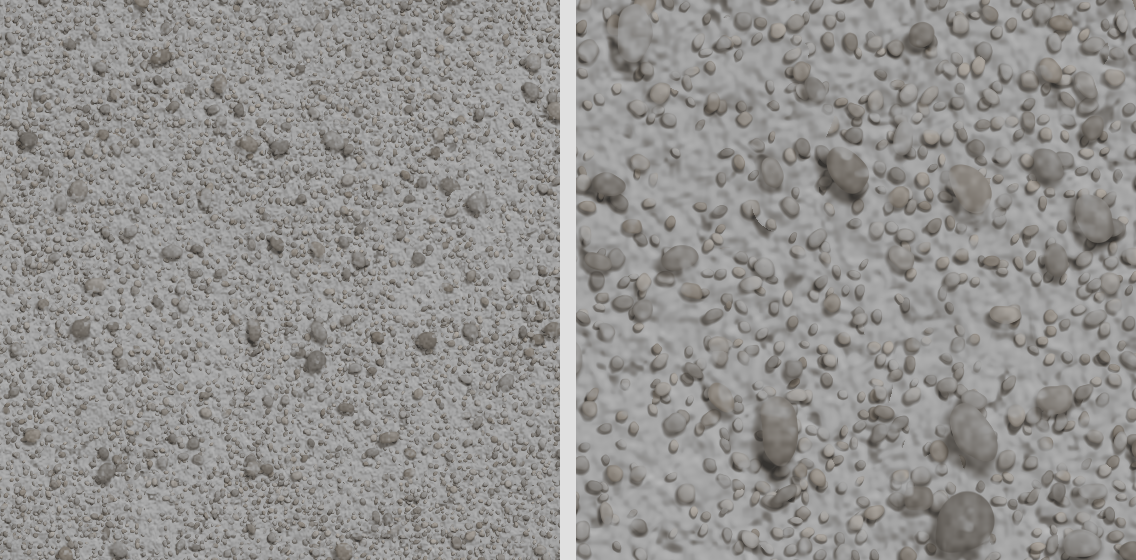
Left, the full canvas; right, a detail of the centre.
Give the GLSL for this texture, as a Shadertoy shader.

```glsl
// Weathered concrete: pale rough mortar with exposed rounded gravel.

const vec2 LIGHT_DIR = vec2(0.5, 0.866);

float hash(vec2 p) {
    vec3 q = fract(p.xyx * 0.1031);
    q += dot(q, q.yzx + 33.33);
    return fract((q.x + q.y) * q.z);
}

float noise(vec2 p) {
    vec2 i = floor(p), f = fract(p);
    f = f * f * (3.0 - 2.0 * f);
    return mix(mix(hash(i), hash(i + vec2(1, 0)), f.x),
               mix(hash(i + vec2(0, 1)), hash(i + vec2(1, 1)), f.x), f.y);
}

// Height of the crumbly mortar, in three octaves
float mortarHeight(vec2 uv) {
    vec2 warped = uv + 0.006 * vec2(noise(uv * 70.0), noise(uv * 70.0 + 40.0));
    return 0.5 * noise(warped * 58.0)
         + 0.35 * noise(warped * 117.0 + 17.0)
         + 0.28 * noise(warped * 235.0 + 53.0);
}

// Lays one size of gravel over the surface; surface = (tone, warmth)
void addGravel(inout vec2 surface, vec2 uv, float cells, float density, float darkness) {
    vec2 p = uv * cells + cells * 0.37;
    float pixel = cells / iResolution.y;
    float nearest = 10.0, shadow = 0.0, edge = 0.1;
    vec2 stone = vec2(0.0);
    float clumping = 0.45 + 1.1 * noise(uv * 11.0 + cells);

    for (int y = -1; y <= 1; y++)
    for (int x = -1; x <= 1; x++) {
        vec2 id = floor(p) + vec2(x, y);
        if (hash(id + cells) > density * clumping) continue;

        // Random place, size, direction and outline
        vec2 jitter = vec2(hash(id + 11.3), hash(id + 27.7)) - 0.5;
        vec2 offset = p - id - 0.5 - 0.7 * jitter;
        float radius = mix(0.27, 0.43, hash(id + 41.9));
        float angle = 6.283 * hash(id + 63.1);
        float c = cos(angle), s = sin(angle);
        mat2 turn = mat2(c, -s, s, c);
        vec2 stretch = vec2(1.0, mix(1.05, 1.75, hash(id + 85.3))) / radius;
        float wobble = 0.3 * (noise(offset * 1.3 / radius + id * 7.0) - 0.5);
        float d = length(turn * offset * stretch) + wobble;

        // Shadow thrown away from the light
        float shadowDist = length(turn * (offset + LIGHT_DIR * 0.13) * stretch) + wobble;
        shadow = max(shadow, 1.0 - smoothstep(0.85, 1.4, shadowDist));

        if (d < nearest) {
            nearest = d;
            edge = pixel / radius;
            float facing = dot(normalize(offset + 0.0001), LIGHT_DIR) * min(d, 1.0);
            float shade = 1.0 + 0.13 * facing - 0.13 * smoothstep(0.65, 1.0, d);
            float tone = mix(0.5, 0.64, hash(id + 97.7)) - darkness;
            float warmth = 0.15 + 1.1 * pow(hash(id + 119.1), 2.0);
            stone = vec2(tone * shade, warmth);
        }
    }
    surface.x *= 1.0 - 0.4 * shadow;
    float cover = 1.0 - smoothstep(1.0 - edge, 1.0 + edge, nearest);
    surface = mix(surface, stone, cover);
}

void mainImage(out vec4 fragColor, in vec2 fragCoord) {
    vec2 uv = fragCoord / iResolution.y;

    // Mortar lit from the side, with dark pits
    float height = mortarHeight(uv);
    float relief = height - mortarHeight(uv + LIGHT_DIR * 0.0035);
    float pits = 1.0 - smoothstep(0.2, 0.4, height);
    float broad = noise(uv * 5.0) + 0.5 * noise(uv * 13.0) - 0.75;
    vec2 surface = vec2(0.625 + 0.42 * relief + 0.04 * broad - 0.16 * pits, 0.0);

    // Gravel from fine to coarse
    addGravel(surface, uv, 98.0, 0.48, 0.0);
    addGravel(surface, uv, 64.0, 0.36, 0.015);
    addGravel(surface, uv, 37.0, 0.13, 0.05);
    addGravel(surface, uv, 20.0, 0.07, 0.08);

    // Dust and fine grain over everything
    float dust = smoothstep(0.56, 0.8, noise(uv * 85.0 + 9.0) * 0.6 + noise(uv * 190.0) * 0.4);
    surface = mix(surface, vec2(0.64 + 0.25 * relief, 0.0), 0.65 * dust);
    surface.x += 0.09 * (noise(uv * 256.0 + 71.0) - 0.5);

    // Soft limit on highlights, browner shadows
    float tone = surface.x;
    tone -= 0.55 * max(tone - 0.64, 0.0);
    tone = max(tone, 0.2);
    float warmth = surface.y * 0.7 + 1.0 - smoothstep(0.3, 0.64, tone);
    vec3 color = tone * (1.0 + warmth * vec3(0.045, 0.0, -0.055));
    fragColor = vec4(color, 1.0);
}
```
